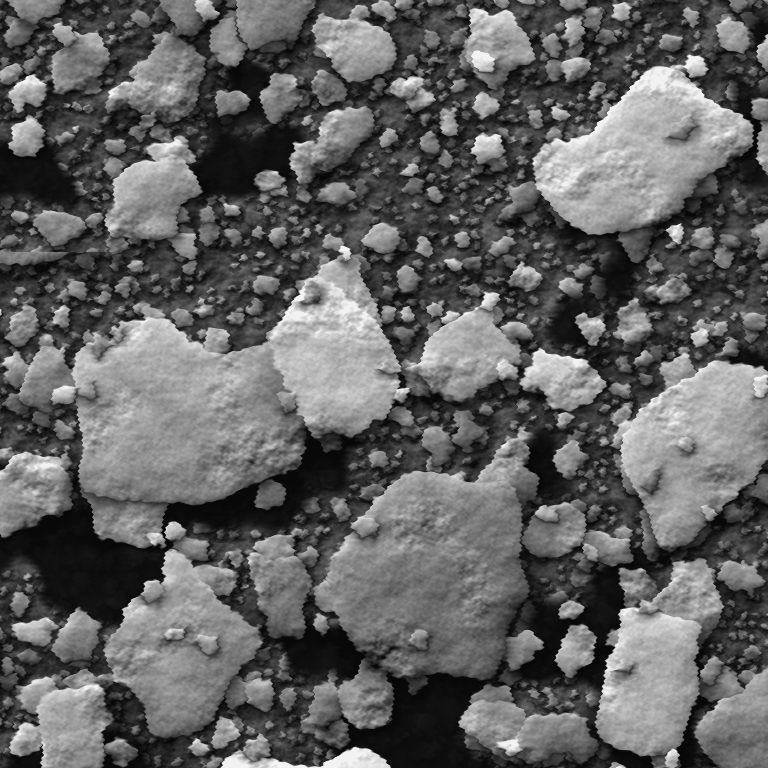
Reproduce this texture procedurally as a Shadertoy shader.

```glsl
// Grey rubble: angular stones of many sizes in dark gravel with black hollows.

const float TAU = 6.2831853;
const vec2 LIGHT_DIR = vec2(-0.42, 0.91);

float hash(vec2 p) {
    vec3 q = fract(vec3(p.xyx) * 0.1031);
    q += dot(q, q.yzx + 33.33);
    return fract((q.x + q.y) * q.z);
}

vec2 direction(float angle) {
    return vec2(cos(angle), sin(angle));
}

float cornerSlope(vec2 corner, vec2 offset) {
    return dot(direction(TAU * hash(corner)), offset);
}

float gradientNoise(vec2 p) {
    vec2 i = floor(p), f = fract(p);
    vec2 u = f * f * f * (f * (f * 6.0 - 15.0) + 10.0);
    vec2 e = vec2(1.0, 0.0);
    float low = mix(cornerSlope(i, f), cornerSlope(i + e, f - e), u.x);
    float high = mix(cornerSlope(i + e.yx, f - e.yx), cornerSlope(i + 1.0, f - 1.0), u.x);
    return mix(low, high, u.y);
}

float fbm(vec2 p) {
    float sum = 0.0, amplitude = 0.5;
    for (int i = 0; i < 4; i++) {
        sum += amplitude * gradientNoise(p);
        p = p * 2.03 + 17.3;
        amplitude *= 0.5;
    }
    return sum;
}

// Rounded polygon from random half planes: outward normal in xy, distance in z.
vec3 stoneEdge(vec2 q, vec2 axes, float seed) {
    float sharpness = 18.0 / axes.x;
    vec2 along = direction(TAU * hash(vec2(seed, 3.0)));
    vec2 normal = vec2(0.0);
    float total = 0.0;
    for (int i = 0; i < 7; i++) {
        float side = float(i);
        vec2 n = direction(TAU * (side + 0.7 * hash(vec2(seed, side + 20.0))) / 7.0);
        vec2 local = vec2(dot(n, along), n.x * along.y - n.y * along.x);
        float reach = length(axes * local) * mix(0.7, 1.0, hash(vec2(side + 50.0, seed)));
        float weight = exp(sharpness * (dot(q, n) - reach));
        normal += n * weight;
        total += weight;
    }
    return vec3(normal / total, log(total) / sharpness);
}

// Paints one size of scattered stones, with shadows, over the given shade.
float scatterStones(float shade, vec2 p, float cell, float density, float tint, float relief, float seed) {
    vec2 bend = vec2(gradientNoise(p * 2.7 / cell + seed), gradientNoise(p * 2.7 / cell - seed));
    vec2 chips = vec2(gradientNoise(p * 75.0), gradientNoise(p * 75.0 + 40.0));
    vec2 warped = p + 0.16 * cell * bend + min(0.006, 0.1 * cell) * chips;
    vec2 home = floor(warped / cell);
    for (int k = 0; k < 9; k++) {
        vec2 id = home + vec2(k % 3, k / 3) - 1.0;
        vec2 key = id + seed;
        if (hash(key) > density) continue;
        vec2 jitter = vec2(hash(key + 11.0), hash(key + 27.0)) - 0.5;
        vec2 q = warped - (id + 0.5 + 0.7 * jitter) * cell;
        float radius = cell * mix(0.28, 0.48, hash(key + 43.0));
        if (length(q) > 2.0 * radius) continue;

        vec3 edge = stoneEdge(q, radius * vec2(1.25, 0.85), 900.0 * hash(key + 61.0));
        float facing = dot(edge.xy, LIGHT_DIR);
        float depth = max(-edge.z, 0.0), outside = max(edge.z, 0.0);

        float shadow = exp(-outside / (0.004 + 0.1 * radius)) * smoothstep(0.6, -0.6, facing);
        shade *= 1.0 - 0.75 * shadow;

        float tone = mix(0.43, 0.67, hash(key + 83.0)) + 0.2 * pow(hash(key + 97.0), 5.0);
        float rim = 0.2 * exp(-depth / (0.005 + 0.05 * radius));
        float dome = 0.12 * exp(-depth / (0.4 * radius));
        float surface = tint * (tone + facing * (rim + dome)) + relief;
        shade = mix(shade, surface, smoothstep(0.0015, -0.0015, edge.z));
    }
    return shade;
}

void mainImage(out vec4 fragColor, in vec2 fragCoord) {
    vec2 p = fragCoord / iResolution.y;

    // Fine comb along the rows gives serrated outlines.
    p.x += 0.005 * (abs(fract(p.y * 150.0) - 0.5) - 0.25);

    // Surface relief, rougher in crusty areas.
    float rough = fbm(p * 20.0);
    float slope = rough - fbm((p + LIGHT_DIR * 0.004) * 20.0);
    float crust = smoothstep(-0.05, 0.35, gradientNoise(p * 11.0 + 5.0));
    float speckle = 0.06 * gradientNoise(p * 210.0);
    float relief = slope * mix(0.7, 2.2, crust) + 0.12 * rough + speckle;

    // Gravel bed and small grains.
    float shade = 0.27 + 0.3 * rough + 0.9 * slope + speckle;
    shade = scatterStones(shade, p, 0.015, 0.5, 0.72, relief, 7.0);
    shade = scatterStones(shade, p, 0.032, 0.5, 0.85, relief, 131.0);

    // Black hollows, mostly in the lower half.
    float hollow = gradientNoise(p * 4.5 + 2.0) + 0.3 * gradientNoise(p * 15.0);
    hollow = smoothstep(0.1, 0.24, hollow + mix(0.12, -0.22, p.y));
    shade = mix(shade, 0.04 + 0.1 * abs(rough), 0.95 * hollow);

    // Pebbles, stones and boulders; boulders crowd the lower half.
    float boulders = mix(0.85, 0.35, smoothstep(0.35, 0.75, p.y));
    shade = scatterStones(shade, p, 0.065, 0.42, 0.97, relief, 257.0);
    shade = scatterStones(shade, p, 0.14, 0.45, 1.0, relief, 389.0);
    shade = scatterStones(shade, p, 0.32, boulders, 1.0, relief, 523.0);
    shade = scatterStones(shade, p, 0.036, 0.07, 1.05, relief, 641.0);

    fragColor = vec4(vec3(clamp(shade, 0.03, 0.95)), 1.0);
}
```
